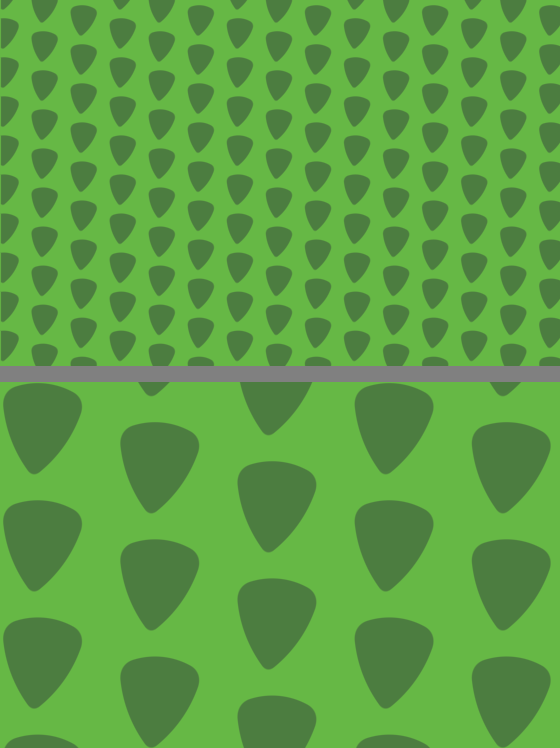
Top: the whole. Bottom: its middle third, enlarged.
Give the GLSL for this pattern, as a Shadertoy shader.

```glsl
// Staggered columns of dark green guitar picks on a light green ground.

#define PITCH 0.1067               // cell size, in canvas heights
#define ORIGIN vec2(0.143, 0.52)   // centre of the first pick, in cells
#define COLUMN_DROP (1.0 / 3.0)    // downward shift per column, in cells
#define MARGIN 0.0025              // bare strip at the left, in canvas heights
#define TIP_ROUND 0.075
#define SHOULDER_ROUND 0.112
#define GROUND_COLOR vec3(0.40, 0.72, 0.27)
#define PICK_COLOR vec3(0.30, 0.49, 0.25)

float disc(vec2 p, vec2 center, float radius) {
    return length(p - center) - radius;
}

// Maximum with a rounded transition of width k
float smoothMax(float a, float b, float k) {
    float h = max(k - abs(a - b), 0.0) / k;
    return max(a, b) + 0.25 * h * h * k;
}

// Slightly tilted pick: three discs intersected with rounded corners
float pickDistance(vec2 p) {
    float top   = disc(p, vec2(-0.040, -0.240), 0.625);
    float left  = disc(p, vec2( 0.784,  0.301), 1.125);
    float right = disc(p, vec2(-0.734,  0.499), 1.125);
    return smoothMax(smoothMax(left, right, TIP_ROUND), top, SHOULDER_ROUND);
}

void mainImage(out vec4 fragColor, in vec2 fragCoord) {
    vec2 uv = fragCoord / iResolution.y;
    float pixel = 1.0 / iResolution.y;

    // Cell coordinates, each column lower than the one before
    vec2 grid = uv / PITCH - ORIGIN;
    float column = floor(grid.x + 0.5);
    grid.y += column * COLUMN_DROP;
    vec2 cell = fract(grid + 0.5) - 0.5;

    // Soft coverage, cut off at the left margin
    float d = max(pickDistance(cell) * PITCH, MARGIN - uv.x);
    float coverage = 1.0 - smoothstep(-0.8 * pixel, 0.8 * pixel, d);

    fragColor = vec4(mix(GROUND_COLOR, PICK_COLOR, coverage), 1.0);
}
```
